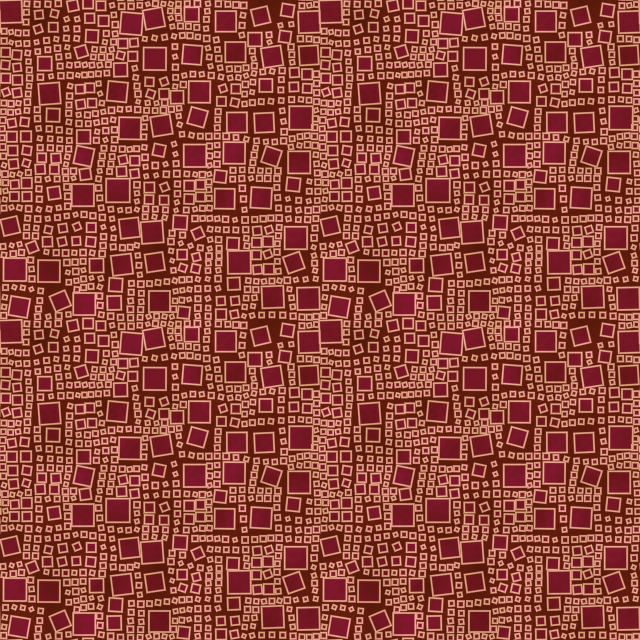
Give the GLSL for this pattern, as a Shadertoy shader.

```glsl
// Densely packed crimson squares with thin pale gold outlines on a brown ground.
// Blocks of 3, 2, 1.5 and 1 units share a lattice; each square is then shifted
// by smooth gradient noise, turned a little and shrunk. The layout repeats twice.

const float TILE = 36.0;         // lattice units in one repeat
const float REPEATS = 2.0;       // repeats across the canvas
const float LINE_HALF = 0.098;   // half outline width, in units
const float SOFTNESS = 0.09;     // edge blur, in units
const float GAP = 0.055;         // margin between square and slot
const float WARP_CELL = 6.0;     // scale of the drift
const float WARP_AMOUNT = 1.0;   // strength of the drift
const float MAX_TURN = 0.42;     // largest rotation, in radians
const vec3 GROUND = vec3(0.37, 0.105, 0.05);
const vec3 FILL_DARK = vec3(0.40, 0.085, 0.09);
const vec3 FILL_BRIGHT = vec3(0.51, 0.095, 0.185);
const vec3 LINE_GOLD = vec3(0.83, 0.63, 0.46);
const vec3 LINE_ROSE = vec3(0.94, 0.69, 0.59);

// Three random values per cell, repeating after "period" cells
vec3 hash3(vec2 cell, float period, uint salt) {
    uvec3 v = uvec3(uvec2(mod(cell + 0.5, period)), salt);
    v = v * 1664525u + 1013904223u;
    v.x += v.y * v.z; v.y += v.z * v.x; v.z += v.x * v.y;
    v ^= v >> 16u;
    v.x += v.y * v.z; v.y += v.z * v.x; v.z += v.x * v.y;
    return vec3(v >> 8u) / 16777216.0;
}

float corner(vec2 cell, vec2 offset, float period, uint salt) {
    float angle = 6.2832 * hash3(cell, period, salt).x;
    return dot(vec2(cos(angle), sin(angle)), offset);
}

// Periodic gradient noise, roughly -0.7 to 0.7
float gradientNoise(vec2 p, float period, uint salt) {
    vec2 i = floor(p), f = p - i;
    vec2 u = f * f * f * (f * (f * 6.0 - 15.0) + 10.0);
    vec2 e = vec2(1, 0);
    return mix(mix(corner(i, f, period, salt), corner(i + e, f - e, period, salt), u.x),
               mix(corner(i + e.yx, f - e.yx, period, salt),
                   corner(i + 1.0, f - 1.0, period, salt), u.x), u.y);
}

vec2 drift(vec2 p) {
    vec2 q = p / WARP_CELL;
    float period = TILE / WARP_CELL;
    return WARP_AMOUNT * vec2(gradientNoise(q, period, 1u), gradientNoise(q, period, 2u));
}

bool inside(vec2 k, float size) {
    return all(greaterThanEqual(k, vec2(0))) && all(lessThan(k, vec2(size)));
}

// Lower left cell of the 3-unit block nearest to a cell
vec2 largeOrigin(vec2 cell) {
    vec2 macro = floor((cell + 0.5) / 4.0);
    return macro * 4.0 + floor(2.0 * hash3(macro, TILE / 4.0, 3u).xy);
}

// Slot that owns a unit cell: centre in xy, side in z
vec3 slotOf(vec2 cell) {
    vec2 origin = largeOrigin(cell);
    vec2 k = cell - origin;
    if (inside(k, 3.0)) {
        vec3 kind = hash3(floor((cell + 0.5) / 4.0), TILE / 4.0, 4u);
        if (kind.z < 0.5) return vec3(origin + 1.5, 3.0);
        if (kind.z < 0.76) return vec3(origin + 0.75 + 1.5 * floor(k * 0.5), 1.5);
        vec2 part = floor(2.0 * kind.xy);
        if (inside(k - part, 2.0)) return vec3(origin + part + 1.0, 2.0);
        return vec3(cell + 0.5, 1.0);
    }
    // A 2-unit block is kept only where no 3-unit block lies
    vec2 macro = floor((cell + 0.5) / 3.0);
    origin = macro * 3.0 + floor(2.0 * hash3(macro, TILE / 3.0, 5u).xy);
    bool fits = inside(cell - origin, 2.0);
    for (int n = 0; n < 4 && fits; n++) {
        vec2 c = origin + vec2(n & 1, n >> 1);
        fits = !inside(c - largeOrigin(c), 3.0);
    }
    return fits ? vec3(origin + 1.0, 2.0) : vec3(cell + 0.5, 1.0);
}

// Signed distance to the turned and shrunk square in a slot
float squareDistance(vec2 p, vec3 slot) {
    vec3 rnd = hash3(slot.xy * 4.0, TILE * 4.0, 6u);
    float turn = 2.0 * rnd.x - 1.0;
    turn *= turn * turn * MAX_TURN;
    float c = cos(turn), s = sin(turn);
    float halfSide = 0.5 * slot.z * mix(0.86, 0.99, rnd.y) / (c + abs(s)) - GAP;
    vec2 d = abs(mat2(c, -s, s, c) * (p - slot.xy - drift(slot.xy))) - halfSide;
    return length(max(d, 0.0)) + min(max(d.x, d.y), 0.0);
}

void mainImage(out vec4 fragColor, in vec2 fragCoord) {
    float scale = TILE * REPEATS / iResolution.y;
    vec2 p = fragCoord * scale;
    float soft = max(SOFTNESS, 0.7 * scale);

    // Search the slots around the point before the drift
    vec2 home = floor(p - drift(p - drift(p)));
    float dist = 10.0, outline = 10.0;
    for (int y = -1; y <= 1; y++)
        for (int x = -1; x <= 1; x++) {
            float d = squareDistance(p, slotOf(home + vec2(x, y)));
            dist = min(dist, d);
            outline = min(outline, abs(d + LINE_HALF));
        }

    // Cloudy dye: broad patches and a fine mottle
    float patches = gradientNoise(p / 4.0, TILE / 4.0, 7u);
    float mottle = gradientNoise(p * 1.5, TILE * 1.5, 8u);
    float tone = clamp(0.5 + 0.8 * patches + 0.35 * mottle, 0.0, 1.0);
    vec3 color = mix(mix(FILL_DARK, FILL_BRIGHT, tone), GROUND * (0.9 + 0.2 * tone),
                     smoothstep(-soft, soft, dist));
    vec3 gold = mix(LINE_GOLD, LINE_ROSE, tone);
    color = mix(gold, color, smoothstep(LINE_HALF - soft, LINE_HALF + soft, outline));
    fragColor = vec4(color, 1.0);
}
```
